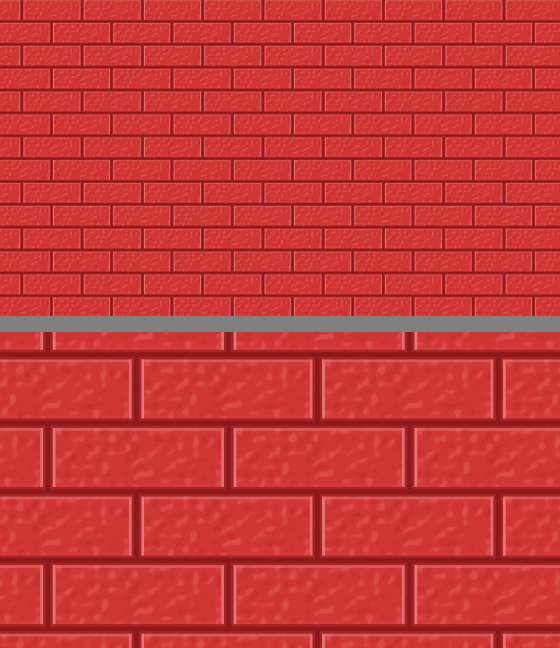
Top, the full canvas; bottom, a detail of the centre.
Reproduce this texture procedurally as a WebGL 2 fragment shader.

```glsl
#version 300 es
precision highp float;
// Red running-bond brick wall with bevelled rims and a densely stippled face.

uniform vec2 u_resolution;
out vec4 fragColor;

// Lengths are fractions of the canvas height.
const vec2 BRICK = vec2(0.19074, 0.07234);
const vec2 WALL_ORIGIN = vec2(0.1625, 0.0641);
const float ROW_SHIFT = 0.51;
const float JOINT_HALF = 0.0050;
const float CORE_HALF = 0.0024;
const float RIM_WIDTH = 0.0030;
const vec2 GRAIN = vec2(0.0080, 0.0074);

const vec3 FACE = vec3(0.82, 0.21, 0.21);
const vec3 FLECK = vec3(0.87, 0.34, 0.33);
const vec3 PIT = vec3(0.76, 0.18, 0.18);
const vec3 RIM = vec3(0.90, 0.48, 0.47);
const vec3 JOINT = vec3(0.65, 0.14, 0.14);
const vec3 CORE = vec3(0.55, 0.10, 0.10);

float hash(vec2 cell) {
    vec3 h = fract(cell.xyx * vec3(0.1031, 0.1030, 0.0973));
    h += dot(h, h.yzx + 33.33);
    return fract((h.x + h.y) * h.z);
}

float valueNoise(vec2 p) {
    vec2 cell = floor(p);
    vec2 f = fract(p);
    f = f * f * (3.0 - 2.0 * f);
    float low = mix(hash(cell), hash(cell + vec2(1, 0)), f.x);
    float high = mix(hash(cell + vec2(0, 1)), hash(cell + vec2(1, 1)), f.x);
    return mix(low, high, f.y);
}

// Share of a pixel centred at x that lies between start and end.
float band(float x, float start, float end, float pixel) {
    float overlap = min(x + 0.5 * pixel, end) - max(x - 0.5 * pixel, start);
    return clamp(overlap / pixel, 0.0, 1.0);
}

// Noise lit from the upper left.
float emboss(vec2 p) {
    vec2 toLight = vec2(-0.30, 0.25);
    return valueNoise(p - toLight) - valueNoise(p + toLight);
}

vec3 brickFace(vec2 local) {
    float relief = emboss(local / GRAIN + 41.0);
    vec3 color = mix(FACE, FLECK, 0.65 * smoothstep(0.08, 0.48, relief));
    return mix(color, PIT, 0.60 * smoothstep(0.12, 0.50, -relief));
}

// Highlight on both sides of a joint, with a strength for each side.
float rim(float d, float before, float after, float pixel) {
    float outer = JOINT_HALF + RIM_WIDTH;
    return max(before * band(d, -outer, -JOINT_HALF, pixel),
               after * band(d, JOINT_HALF, outer, pixel));
}

float jointLine(vec2 d, float halfWidth, float pixel) {
    return max(band(d.x, -halfWidth, halfWidth, pixel),
               band(d.y, -halfWidth, halfWidth, pixel));
}

void main() {
    float pixel = 1.0 / u_resolution.y;
    vec2 wall = gl_FragCoord.xy * pixel - WALL_ORIGIN;

    // Alternate rows slide sideways; the lowest visible row has index -1.
    float row = floor(wall.y / BRICK.y);
    wall.x -= mod(row + 1.0, 2.0) * ROW_SHIFT * BRICK.x;

    vec2 local = fract(wall / BRICK) * BRICK;
    vec2 toJoint = local - BRICK * step(0.5 * BRICK, local);

    // Face, bevel, then the recessed joint.
    vec3 color = brickFace(local);
    float bevel = max(rim(toJoint.x, 0.80, 0.95, pixel),
                      rim(toJoint.y, 0.50, 0.10, pixel));
    color = mix(color, RIM, bevel);
    color = mix(color, JOINT, jointLine(toJoint, JOINT_HALF, pixel));
    color = mix(color, CORE, jointLine(toJoint, CORE_HALF, pixel));

    fragColor = vec4(color, 1.0);
}
```
